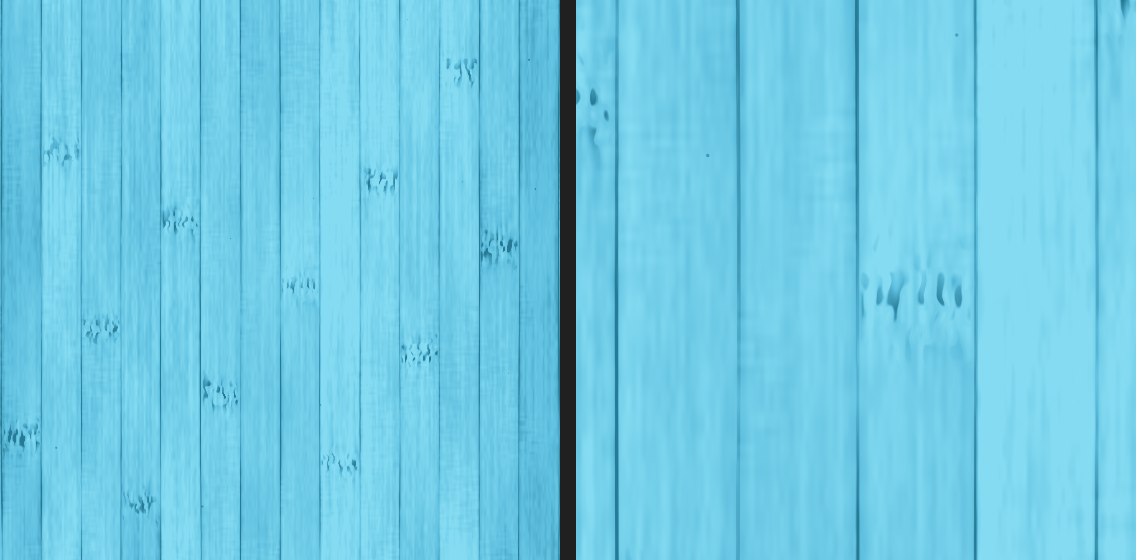
Left: the whole. Right: its middle third, enlarged.
Reproduce this texture procedurally as a Shadertoy shader.

```glsl
// Sky-blue bamboo boards: fourteen upright planks split by thin dark seams.
// Each plank has its own tone, stretched-noise grain and usually one rough
// node, a band of short wriggling dashes. Darkness is summed, then coloured.

#define PLANKS 14.07        // planks per canvas width
#define FIRST_SEAM 0.003    // x of the leftmost seam
#define SEAM_WIDTH 0.0011   // half width of a seam line
#define BASE_TONE 0.135     // overall darkness
#define PLANK_VARIATION 0.36
#define GRAIN 0.32          // contrast of the long fibres
#define NODE_SIZE 0.024     // half height of a node
#define NODE_STRENGTH 1.0
#define SPECK_CHANCE 0.05

const vec3 LIGHT_BLUE = vec3(0.505, 0.850, 0.940);
const vec3 MID_BLUE   = vec3(0.370, 0.750, 0.872);
const vec3 DEEP_BLUE  = vec3(0.200, 0.540, 0.650);

float hash(vec2 p) {
    vec3 q = fract(p.xyx * 0.1031);
    q += dot(q, q.yzx + 33.33);
    return fract((q.x + q.y) * q.z);
}

float noise(vec2 p) {
    vec2 i = floor(p), f = fract(p);
    f = f * f * (3.0 - 2.0 * f);
    return mix(mix(hash(i), hash(i + vec2(1, 0)), f.x),
               mix(hash(i + vec2(0, 1)), hash(i + vec2(1, 1)), f.x), f.y);
}

// Slow tone differences between planks and along each one
float plankTone(vec2 p, float id) {
    float rhythm = 0.5 * cos(6.2832 * (id - 6.0) / 3.5);
    float own = hash(vec2(id, 3.0)) - 0.5;
    float cloud = noise(vec2(p.x * 16.0 + id * 5.3, p.y * 3.5)) - 0.5;
    float patches = noise(vec2(p.x * 45.0 + id * 8.7, p.y * 11.0)) - 0.5;
    float sideShade = 0.75 * (p.x - 0.52) * (p.x - 0.52);
    return PLANK_VARIATION * (0.6 * rhythm + 0.7 * own)
         + 0.32 * cloud + 0.13 * patches + sideShade;
}

// Long fibres, shorter flecks and faint crosswise saw marks
float grain(vec2 p, float id) {
    vec2 shift = vec2(id * 17.0, id * 7.0);
    float fibres = noise(p * vec2(275.0, 3.0) + shift) - 0.5;
    float streaks = noise(p * vec2(150.0, 16.0) + shift) - 0.5;
    float flecks = noise(p * vec2(340.0, 70.0) + shift) - 0.5;
    float ribs = noise(p * vec2(60.0, 215.0) + shift) - 0.5;
    float ribPatch = smoothstep(0.45, 0.8, noise(p * vec2(14.0, 9.0) + shift));
    float coarseness = mix(0.7, 1.25, hash(vec2(id, 8.0)));
    return GRAIN * coarseness * (0.8 * fibres + 0.55 * streaks + 0.6 * flecks)
         + 0.16 * ribs * ribPatch;
}

// One node per plank; every seventh plank has none
float node(vec2 p, float id, float u) {
    float height = 0.08 + 0.82 * fract(0.17 + 0.618 * id);
    float bow = (hash(vec2(id, 21.0)) - 0.3) * 0.05 * (u - 0.5) * (u - 0.5);
    float q = (p.y - height - bow) / NODE_SIZE;
    float ragged = q + 0.9 * (noise(vec2(p.x * 160.0, id)) - 0.5);
    float core = exp(-ragged * ragged);
    float halo = exp(-0.25 * ragged * ragged);
    float heart = exp(-6.0 * (q + 0.25) * (q + 0.25));

    // Short upright dashes, slanted a little by the warp
    float slant = 1.4 * (noise(p * vec2(60.0, 110.0) + id * 3.0) - 0.5);
    float n = noise(p * vec2(265.0, 92.0) + vec2(slant + id * 9.0, id * 4.0));
    float dashes = smoothstep(0.50, 0.78, n);
    float glints = 1.0 - smoothstep(0.15, 0.35, n);
    float fringe = noise(p * vec2(250.0, 42.0) + id * 13.0) - 0.42;

    float inside = smoothstep(0.01, 0.08, u) * smoothstep(0.99, 0.92, u);
    float strength = NODE_STRENGTH * mix(0.65, 1.15, hash(vec2(id, 31.0)));
    float present = step(mod(id, 7.0), 5.5);
    return present * inside * strength
         * (core * (0.72 * dashes - 0.16 * glints)
            + 0.25 * heart * dashes + 0.42 * halo * fringe);
}

// Dark joint with a soft shadow and a pale rim on its right side
float seam(vec2 p, float s, float pixel) {
    float id = floor(s + 0.5);
    float wobble = 0.0018 * (noise(vec2(id * 7.0, p.y * 4.0)) - 0.5);
    float d = (s - id) / PLANKS + wobble;
    float wear = mix(0.4, 1.1, noise(vec2(id * 11.0, p.y * 9.0)));
    float line = 1.0 - smoothstep(SEAM_WIDTH - pixel, SEAM_WIDTH + pixel, abs(d));
    float shadow = exp(-abs(d) / 0.004);
    float rim = exp(-pow((d - 0.008) / 0.003, 2.0));
    return wear * (0.62 * line + 0.34 * shadow) - 0.10 * rim;
}

// Sparse pinholes, one possible per grid cell
float specks(vec2 p, float pixel) {
    vec2 grid = p * 13.0, cell = floor(grid);
    vec2 centre = 0.15 + 0.7 * vec2(hash(cell + 51.0), hash(cell + 73.0));
    float d = length(fract(grid) - centre) / 13.0;
    float radius = mix(0.0008, 0.002, hash(cell + 97.0));
    float present = step(hash(cell + 19.0), SPECK_CHANCE);
    return present * (1.0 - smoothstep(radius - pixel, radius + pixel, d));
}

void mainImage(out vec4 fragColor, in vec2 fragCoord) {
    vec2 p = fragCoord / iResolution.xy;
    float pixel = 0.7 / min(iResolution.x, iResolution.y);
    float s = (p.x - FIRST_SEAM) * PLANKS;
    float id = floor(s);

    float dark = BASE_TONE + plankTone(p, id) + grain(p, id) + node(p, id, s - id);
    dark += seam(p, s, pixel) + 0.6 * specks(p, pixel);
    dark = clamp(dark, -0.06, 1.15);

    vec3 color = dark < 0.5 ? mix(LIGHT_BLUE, MID_BLUE, dark * 2.0)
                            : mix(MID_BLUE, DEEP_BLUE, dark * 2.0 - 1.0);
    fragColor = vec4(color, 1.0);
}
```
